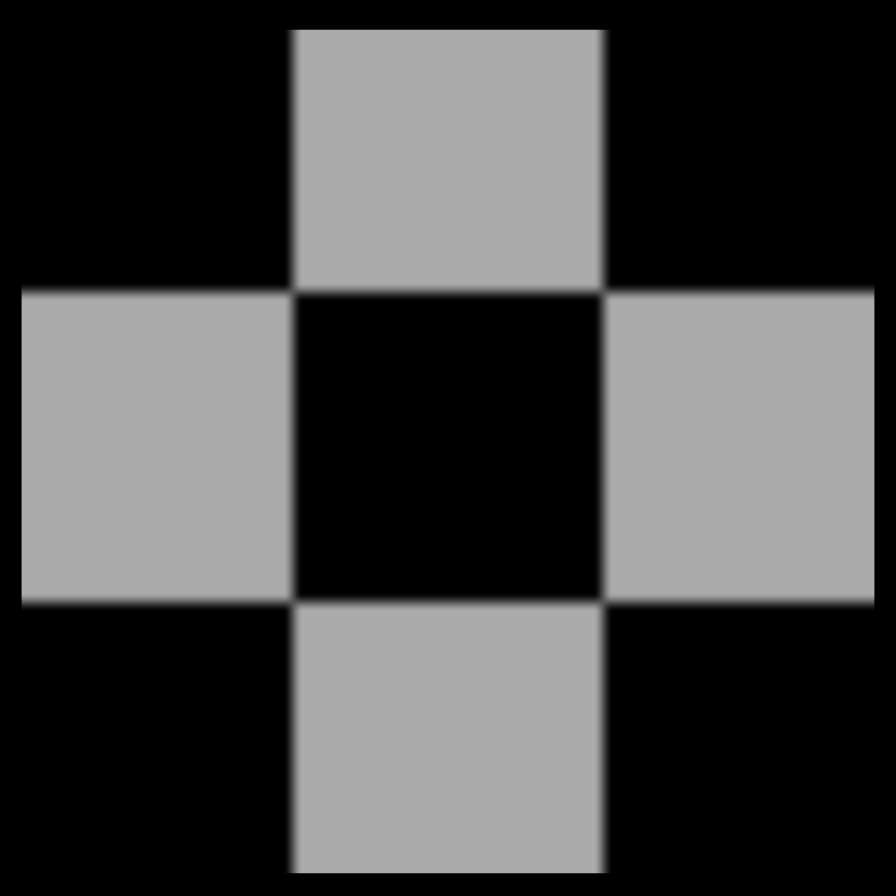
This background is drawn by a Shadertoy shader. Its source:

```glsl
// Soft-edged grey checker cross on black, cropped by a crisp thin frame.

const vec3 GREY = vec3(0.67);
const vec2 FRAME_MIN = vec2(0.0241, 0.0254);
const vec2 FRAME_MAX = vec2(0.9759, 0.9668);
const vec2 CELL_MIN = vec2(0.3270, 0.3278);
const vec2 CELL_MAX = vec2(0.6732, 0.6740);
const float BLUR = 0.0108;

// Per-axis coverage of the span lo..hi, with edges of the given half width
vec2 band(vec2 p, vec2 lo, vec2 hi, vec2 soft) {
    return smoothstep(lo - soft, lo + soft, p)
         * (1.0 - smoothstep(hi - soft, hi + soft, p));
}

// Soft exclusive-or: bright where exactly one band covers the point
float softXor(vec2 m) {
    return m.x + m.y - 2.0 * m.x * m.y;
}

void mainImage(out vec4 fragColor, in vec2 fragCoord) {
    vec2 uv = fragCoord / iResolution.xy;
    vec2 pixel = 1.0 / iResolution.xy;

    // Blurred checker cells
    float checker = softXor(band(uv, CELL_MIN, CELL_MAX, vec2(BLUR)));

    // Sharp outer crop
    vec2 inside = band(uv, FRAME_MIN, FRAME_MAX, 0.75 * pixel);

    fragColor = vec4(GREY * checker * inside.x * inside.y, 1.0);
}
```
